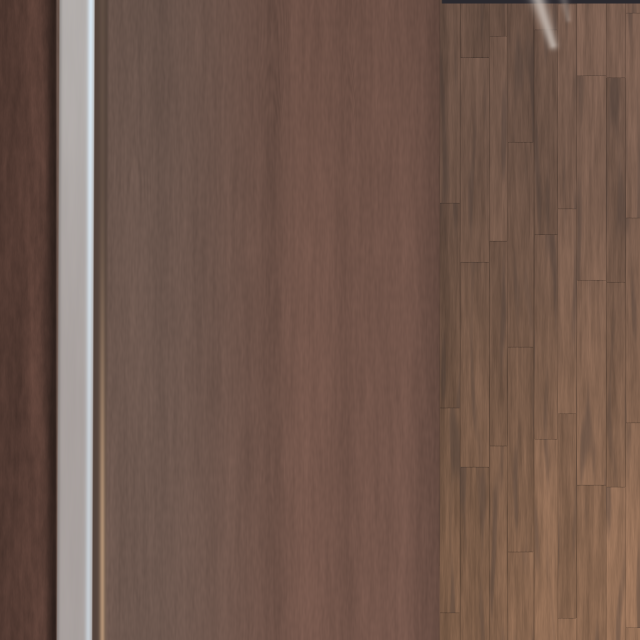
Write a three.js fragment shader that draws this texture.

```glsl
// Brown wood panel beside a slim metal strip, with a strip-plank floor on the right.
varying vec2 vUv;

const float EDGE = 0.0016;

float hash(vec2 p) {
  return fract(sin(dot(p, vec2(127.1, 311.7))) * 43758.5453);
}

float gradientDot(vec2 cell, vec2 offset) {
  float angle = 6.2832 * hash(cell);
  return dot(vec2(cos(angle), sin(angle)), offset);
}

float gradientNoise(vec2 p) {
  vec2 i = floor(p);
  vec2 f = p - i;
  vec2 u = f * f * f * (f * (f * 6.0 - 15.0) + 10.0);
  vec2 e = vec2(1.0, 0.0);
  return mix(mix(gradientDot(i, f), gradientDot(i + e.xy, f - e.xy), u.x),
             mix(gradientDot(i + e.yx, f - e.yx), gradientDot(i + e.xx, f - e.xx), u.x), u.y);
}

float fbm(vec2 p) {
  float sum = 0.0;
  float gain = 0.6;
  for (int i = 0; i < 4; i++) {
    sum += gain * gradientNoise(p);
    p = p * 2.03 + 17.3;
    gain *= 0.6;
  }
  return sum;
}

// 1 between left and right, with soft sides
float band(float x, float left, float right, float soft) {
  return smoothstep(left - soft, left + soft, x) * (1.0 - smoothstep(right - soft, right + soft, x));
}

float bump(float x, float center, float width) {
  float d = (x - center) / width;
  return exp(-d * d);
}

// Curved growth rings that fade away from the centre line
float figure(vec2 p, float center, float width, float seed) {
  float drift = 0.015 * gradientNoise(vec2(seed, p.y * 4.0));
  float x = (p.x - center - drift) / width;
  float warp = gradientNoise(vec2(p.x * 24.0 + seed, p.y * 7.0));
  float rings = sin(p.y * 75.0 + x * x * 14.0 + x * 5.0 + warp * 16.0);
  float patches = smoothstep(-0.3, 0.4, gradientNoise(vec2(seed, p.y * 5.0 + seed)));
  return rings * exp(-x * x) * patches;
}

vec3 panelWood(vec2 p) {
  vec3 color = mix(vec3(0.415, 0.335, 0.300), vec3(0.440, 0.328, 0.286), smoothstep(0.22, 0.5, p.x));
  float broad = fbm(vec2(p.x * 22.0, p.y * 1.1));
  float fine = fbm(vec2(p.x * 130.0, p.y * 9.0 + 4.0));
  float pores = gradientNoise(vec2(p.x * 260.0, p.y * 70.0));
  float rings = figure(p, 0.21, 0.024, 3.7) + 0.8 * figure(p, 0.430, 0.018, 8.3)
              + 0.6 * figure(p, 0.545, 0.010, 5.1);
  float tone = 1.0 + 0.10 * broad + 0.09 * fine + 0.05 * pores + 0.045 * rings;
  tone -= 0.07 * bump(p.x, 0.425, 0.018) + 0.05 * bump(p.x, 0.54, 0.012);
  tone -= 0.13 * smoothstep(0.63, 0.687, p.x);
  return color * tone * mix(1.03, 0.97, p.y);
}

vec3 sideWood(vec2 p) {
  float grain = fbm(vec2(p.x * 50.0, p.y * 4.0));
  float fine = fbm(vec2(p.x * 110.0, p.y * 30.0));
  vec3 color = vec3(0.310, 0.220, 0.190) * (1.0 + 0.22 * grain + 0.15 * fine);
  color *= 1.0 + 0.14 * bump(p.x, 0.055, 0.018);
  return color * (1.0 - 0.40 * smoothstep(0.066, 0.086, p.x));
}

vec3 plankFloor(vec2 p) {
  float x = (p.x - 0.687) / 0.0365;
  x += 0.14 * sin(x * 2.4);
  float column = floor(x);
  float y = p.y / 0.32 + hash(vec2(column, 5.0));
  vec2 plank = vec2(column, floor(y));
  float shade = hash(plank + 2.6) - 0.5;
  float grain = fbm(vec2(p.x * 75.0, p.y * 3.5) + plank * 9.1);
  float fine = fbm(vec2(p.x * 180.0, p.y * 16.0) + plank * 5.3);
  float streak = smoothstep(0.12, 0.45, gradientNoise(vec2(p.x * 70.0, p.y * 6.0) + plank * 3.7));
  float side = min(fract(x), 1.0 - fract(x)) * 0.0365;
  float end = min(fract(y), 1.0 - fract(y)) * 0.32;
  float joint = 1.0 - smoothstep(0.0, EDGE, min(side, end));
  vec3 color = mix(vec3(0.535, 0.405, 0.315), vec3(0.425, 0.330, 0.280), smoothstep(0.0, 0.85, p.y));
  color *= 0.97 + 0.08 * smoothstep(0.7, 1.0, p.x);
  color *= 1.0 + 0.16 * shade + 0.20 * grain + 0.14 * fine - 0.15 * joint;
  color = mix(color, vec3(0.29, 0.24, 0.22), 0.38 * streak);
  return color * (1.0 - 0.12 * bump(p.x, 0.687, 0.018));
}

vec3 metalStrip(vec2 p, float x) {
  vec3 color = mix(vec3(0.655, 0.625, 0.615), vec3(0.70, 0.68, 0.67), smoothstep(0.3, 1.0, p.y));
  color *= 1.0 + 0.03 * fbm(vec2(x * 60.0, p.y * 5.0)) - 0.15 * bump(x, 0.092, 0.003);
  float glint = bump(x, 0.140, 0.005) * (0.65 + 0.35 * smoothstep(0.2, 0.9, p.y));
  return mix(color, vec3(0.84, 0.89, 0.93), glint);
}

// Tapered soft streak from a to b
float glare(vec2 p, vec2 a, vec2 b, float width) {
  vec2 ab = b - a;
  float t = clamp(dot(p - a, ab) / dot(ab, ab), 0.0, 1.0);
  float d = length(p - a - ab * t) / (width * (1.0 - 0.4 * t));
  return exp(-d * d);
}

void main() {
  vec2 p = vUv;
  vec3 color = mix(panelWood(p), plankFloor(p), smoothstep(0.687 - EDGE, 0.687 + EDGE, p.x));
  color = mix(color, sideWood(p), 1.0 - smoothstep(0.086, 0.090, p.x));

  // Metal strip, its shadow groove and the warm trim
  float x = p.x - 0.004 * (p.y - 0.5);
  color = mix(color, vec3(0.31, 0.25, 0.22), 0.85 * band(x, 0.144, 0.167, 0.003));
  color = mix(color, vec3(0.73, 0.60, 0.48), bump(p.x, 0.160, 0.0045) * mix(0.9, 0.12, smoothstep(0.1, 0.75, p.y)));
  color = mix(color, metalStrip(p, x), band(x, 0.091, 0.146, EDGE));

  // Dark top rail and reflected light on the floor
  float rail = smoothstep(0.689, 0.692, p.x) * smoothstep(0.993, 0.996, p.y);
  color = mix(color, vec3(0.17, 0.16, 0.18), rail);
  float light = 0.75 * glare(p, vec2(0.838, 1.01), vec2(0.864, 0.930), 0.012)
              + 0.28 * glare(p, vec2(0.879, 1.01), vec2(0.888, 0.970), 0.008);
  color = mix(color, vec3(0.80, 0.76, 0.73), min(light, 1.0));
  gl_FragColor = vec4(color, 1.0);
}
```
